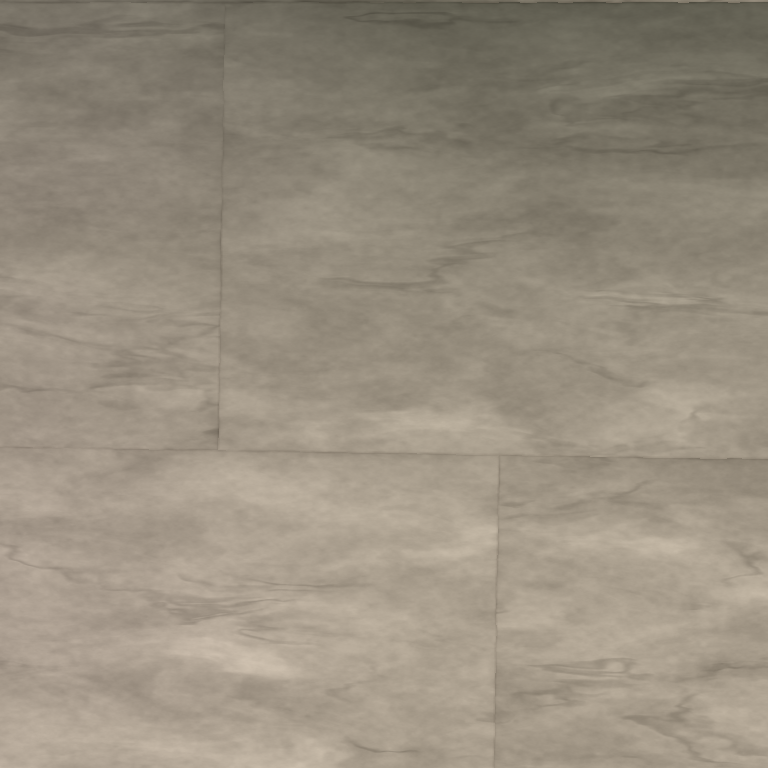
Reproduce this texture procedurally as a WebGL 2 fragment shader.

```glsl
#version 300 es
precision highp float;
// Staggered stone-look floor tiles with soft horizontal veining, dimming toward the far edge.

#define TILE_SIZE vec2(1.10, 0.579)   // width and height of one tile
#define CORNER vec2(0.284, 0.418)     // lower left corner of the reference tile
#define STAGGER 0.366                 // sideways shift from row to row
#define SKEW vec2(0.016, 0.027)       // lean of the upright and level joints
#define JOINT_WIDTH 0.0032
#define JOINT_DEPTH 0.075
#define VEIN_SCALE vec2(5.0, 19.0)    // low across, high up: stretched streaks
#define CLOUD_CONTRAST 0.20
#define VEIN_DEPTH 0.085
#define PATCH_GAIN 0.085
#define LIT_STONE vec3(0.688, 0.642, 0.575)
#define DIM_STONE vec3(0.380, 0.373, 0.322)

uniform vec2 u_resolution;
out vec4 fragColor;

float hash(vec2 p) {
  vec3 q = fract(vec3(p.xyx) * 0.1031);
  q += dot(q, q.yzx + 33.33);
  return fract((q.x + q.y) * q.z);
}

float noise(vec2 p) {
  vec2 i = floor(p), f = fract(p);
  f = f * f * (3.0 - 2.0 * f);
  float low = mix(hash(i), hash(i + vec2(1, 0)), f.x);
  float high = mix(hash(i + vec2(0, 1)), hash(i + vec2(1, 1)), f.x);
  return mix(low, high, f.y);
}

float fbm(vec2 p) {
  float sum = 0.0, gain = 0.5;
  for (int i = 0; i < 5; i++) {
    sum += gain * noise(p);
    p = mat2(1.98, 0.16, -0.16, 1.98) * p + 17.3;
    gain *= 0.55;
  }
  return sum / 1.055;
}

// Brightness offset of the stone: clouds, streaks, pale patches, broken veins and grain.
float stone(vec2 p, vec2 seed) {
  vec2 q = p * VEIN_SCALE + seed;
  q += 1.6 * (vec2(fbm(q * 0.6 + 5.0), fbm(q * 0.6 + 41.0)) - 0.5);
  float clouds = fbm(q) - 0.5;
  float streaks = fbm(q * vec2(2.6, 2.2) + 31.0) - 0.5;
  float pale = smoothstep(0.57, 0.80, fbm(q * vec2(0.8, 0.55) + 73.0));
  float ridge = 1.0 - abs(2.0 * fbm(q * vec2(0.6, 0.75) + 109.0) - 1.0);
  float vein = smoothstep(0.90, 1.0, ridge) * smoothstep(0.50, 0.72, fbm(q * 0.7 + 151.0));
  float grain = fbm(p * vec2(75.0, 130.0) + seed) - 0.5;
  return CLOUD_CONTRAST * clouds + 0.10 * streaks + PATCH_GAIN * (pale - 0.1)
       - VEIN_DEPTH * vein + 0.085 * grain;
}

// Darkness of a joint at the given distance from its centre line.
float joint(float d, float pixel) {
  float core = 1.0 - smoothstep(0.0, JOINT_WIDTH * 0.5 + pixel, d);
  float halo = exp(-d / (1.5 * JOINT_WIDTH));
  return 0.6 * core + 0.4 * halo;
}

void main() {
  vec2 uv = gl_FragCoord.xy / u_resolution;
  float pixel = 1.0 / min(u_resolution.x, u_resolution.y);

  // Slightly slanted tile grid with shifted rows.
  vec2 p = uv + vec2(-SKEW.x * (uv.y - CORNER.y), SKEW.y * uv.x * (1.0 - uv.y));
  vec2 wobble = 0.0015 * (vec2(noise(uv * 45.0), noise(uv * 45.0 + 9.0)) - 0.5);
  vec2 grid = (p + wobble - CORNER) / TILE_SIZE;
  float row = floor(grid.y);
  grid.x += row * STAGGER / TILE_SIZE.x;
  vec2 cell = floor(grid);
  vec2 edge = (0.5 - abs(fract(grid) - 0.5)) * TILE_SIZE;

  // Light falls off toward the top, most strongly on the right.
  float dim = 0.02 + 0.95 * pow(uv.y, 2.3);
  dim -= 0.24 * (1.0 - smoothstep(0.0, 0.75, uv.x)) * uv.y * uv.y;
  dim -= 0.6 * step(0.5, row) * smoothstep(0.3, 0.9, uv.x);
  vec3 color = mix(LIT_STONE, DIM_STONE, clamp(dim, 0.0, 1.0));

  // Each tile has its own veining and a small difference in tone.
  vec2 seed = 60.0 * vec2(hash(cell + 11.0), hash(cell + 27.0));
  float tone = stone(p, seed) + 0.012 * (hash(cell + 53.0) - 0.5);
  color *= 1.0 + tone * vec3(1.42, 1.46, 1.54);

  // Cooler, faintly violet stain drifting over the left side.
  float stain = fbm(uv * vec2(3.0, 5.0) + 200.0) * (1.0 - smoothstep(0.1, 0.6, uv.x));
  color += stain * vec3(0.004, -0.004, 0.010);

  // Thin joints, worn unevenly along their length; upright ones fade near the far edge.
  float wear = 0.15 + 1.3 * fbm(uv * 24.0 + 300.0);
  float upright = joint(edge.x, pixel) * (1.0 - 0.7 * smoothstep(0.65, 0.95, uv.y));
  float groove = max(upright, joint(edge.y, pixel));
  color -= JOINT_DEPTH * wear * groove * vec3(1.0, 1.0, 0.95);

  fragColor = vec4(clamp(color, 0.0, 1.0), 1.0);
}
```
